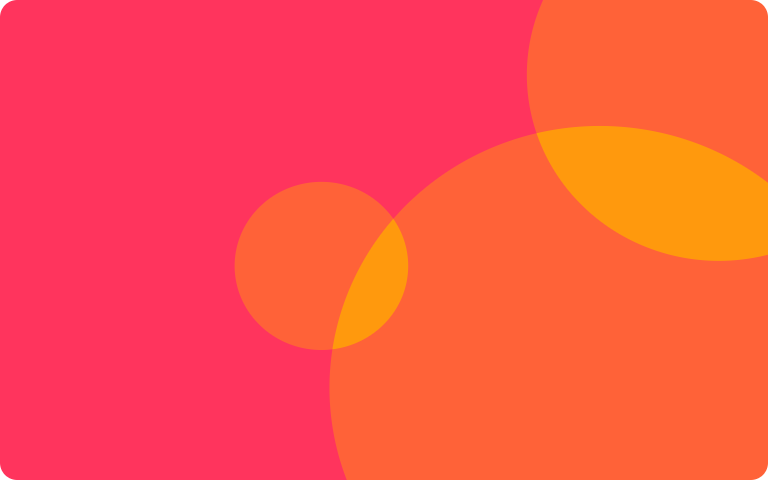
A WebGL 2 fragment shader for this background:

```glsl
#version 300 es
precision highp float;
// Flat overlapping orange discs on a pink card with rounded corners.

uniform vec2 u_resolution;
out vec4 fragColor;

// Antialiased coverage of a disc that is slightly wider than tall.
float disc(vec2 uv, vec2 center, float radius) {
    vec2 offset = (uv - center) / vec2(1.0, 1.55);
    float dist = length(offset) - radius;
    return clamp(0.5 - dist * u_resolution.x, 0.0, 1.0);
}

// Signed distance to a rounded box centred on the origin.
float roundedBox(vec2 p, vec2 halfSize, float radius) {
    vec2 q = abs(p) - halfSize + radius;
    return length(max(q, 0.0)) + min(max(q.x, q.y), 0.0) - radius;
}

void main() {
    vec2 uv = gl_FragCoord.xy / u_resolution;

    vec3 pink = vec3(1.0, 0.205, 0.365);
    vec3 orange = vec3(1.0, 0.385, 0.22);
    vec3 amber = vec3(1.0, 0.6, 0.05);

    // Count how many discs cover this point.
    float layers = disc(uv, vec2(0.4185, 0.446), 0.113)
                 + disc(uv, vec2(0.781, 0.192), 0.352)
                 + disc(uv, vec2(0.936, 0.844), 0.25);

    // One layer is orange, an overlap is amber.
    vec3 color = mix(pink, orange, min(layers, 1.0));
    color = mix(color, amber, clamp(layers - 1.0, 0.0, 1.0));

    // White outside the rounded corners.
    vec2 halfSize = 0.5 * u_resolution / u_resolution.y;
    vec2 p = (uv - 0.5) * 2.0 * halfSize;
    float edge = roundedBox(p, halfSize, 0.036) * u_resolution.y;
    color = mix(color, vec3(1.0), clamp(0.5 + edge, 0.0, 1.0));

    fragColor = vec4(color, 1.0);
}
```
